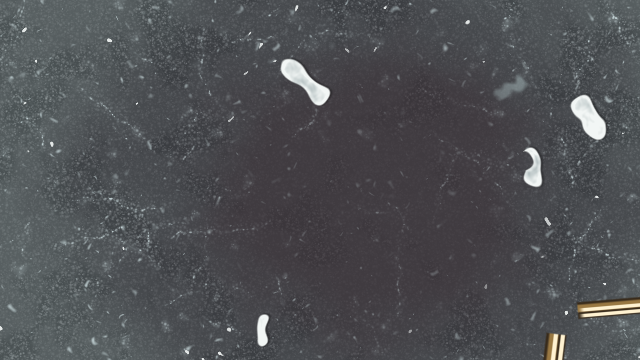
A WebGL 1 fragment shader for this texture:

```glsl
precision highp float;
// Dusty dark glass: a smoky ground, lighter at the borders, with grain, ragged
// specks, broken fibres, pale droplets and two striped brass pins in one corner.
// Specks are cellular noise, fibres are sine-bent lines, droplets are distances.

uniform vec2 u_resolution;

const vec3 DARK  = vec3(0.262, 0.243, 0.263);
const vec3 SLATE = vec3(0.300, 0.310, 0.326);
const vec3 HAZE  = vec3(0.375, 0.405, 0.412);
const vec3 DUST  = vec3(0.74, 0.80, 0.81);
const vec3 MILK  = vec3(0.95, 0.965, 0.96);
const vec3 SHADE = vec3(0.58, 0.64, 0.65);
const vec3 BROWN = vec3(0.22, 0.17, 0.11);
const vec3 BRASS = vec3(0.60, 0.47, 0.26);
const vec3 CREAM = vec3(1.0, 0.95, 0.82);
const vec2 DARK_CENTRE = vec2(1.02, 0.47);
const int FIBRES = 52;
const float FIBRE_WIDTH = 0.0026;
const float GRAIN = 0.17;
const float RAGGED = 0.0055;
const float SOFT = 0.003;

float hash(vec2 q) {
  vec3 h = fract(vec3(q.xyx) * 0.1031);
  h += dot(h, h.yzx + 33.33);
  return fract((h.x + h.y) * h.z);
}

// Layered, warped sines in about -1..1
float clouds(vec2 p) {
  float sum = 0.0, gain = 0.5;
  for (int i = 0; i < 4; i++) {
    sum += gain * sin(p.x + 1.7 * sin(p.y * 0.8)) * sin(p.y + 1.3 * sin(p.x * 0.7));
    p = mat2(1.5, 1.1, -1.1, 1.5) * p + 2.3;
    gain *= 0.6;
  }
  return sum;
}

// Cellular dots of random place, size and strength
float specks(vec2 p, float freq, float density, float radius) {
  vec2 g = p * freq, cell = floor(g);
  float light = 0.0;
  for (int j = -1; j <= 1; j++) {
    for (int i = -1; i <= 1; i++) {
      vec2 id = cell + vec2(float(i), float(j)) + 20.0;
      vec2 spot = id - 20.0 + vec2(hash(id), hash(id + 57.0));
      float r = radius * mix(0.4, 1.0, hash(id + 113.0));
      float lit = step(hash(id + 191.0), density) * hash(id + 271.0);
      light = max(light, lit * (1.0 - smoothstep(0.0, r, length(g - spot))));
    }
  }
  return light;
}

// Thin bent lines with a faint glow; grit breaks them into beads
float fibres(vec2 p, float grit) {
  float light = 0.0;
  for (int i = 0; i < FIBRES; i++) {
    vec2 id = vec2(float(i) + 3.0, 11.0);
    vec2 q = p - vec2(1.78 * hash(id), hash(id + 17.0));
    float turn = 6.283 * hash(id + 31.0), phase = 6.283 * hash(id + 43.0);
    q = mat2(cos(turn), -sin(turn), sin(turn), cos(turn)) * q;
    float reach = mix(0.03, 0.19, hash(id + 59.0));
    float bend = 0.035 * hash(id + 71.0) * sin(q.x * 17.0 + phase);
    float d = abs(q.y - bend - 0.004 * sin(q.x * 75.0 + phase));
    float ends = 1.0 - smoothstep(0.5 * reach, reach, abs(q.x));
    float beads = 0.5 + 0.5 * sin(q.x * 120.0 + 3.0 * sin(q.x * 47.0 + phase));
    float line = exp(-d * d / (FIBRE_WIDTH * FIBRE_WIDTH)) * beads * (0.2 + 2.2 * grit);
    float glow = exp(-d / 0.011) * (0.05 + 0.5 * grit);
    light += ends * mix(0.2, 0.8, hash(id + 83.0)) * (line + glow);
  }
  return min(light, 1.0);
}

// Signed distance to a droplet with a pinched waist
float droplet(vec2 p, vec2 a, vec2 b, float r) {
  vec2 ab = b - a;
  float h = clamp(dot(p - a, ab) / dot(ab, ab), 0.0, 1.0);
  return length(p - a - ab * h) - r * (0.9 + 0.1 * cos(6.283 * h));
}

float droplets(vec2 p) {
  p += 0.003 * vec2(sin(p.y * 90.0), sin(p.x * 80.0));
  float d = droplet(p, vec2(0.803, 0.814), vec2(0.890, 0.735), 0.025);
  d = min(d, droplet(p, vec2(1.618, 0.703), vec2(1.655, 0.645), 0.031));
  d = min(d, droplet(p, vec2(0.730, 0.115), vec2(0.727, 0.055), 0.014));
  float crescent = droplet(p, vec2(1.476, 0.562), vec2(1.483, 0.505), 0.025);
  return min(d, max(crescent, 0.028 - length(p - vec2(1.452, 0.552))));
}

// Striped pin from a to b, laid over the colour beneath
vec3 pin(vec3 under, vec2 p, vec2 a, vec2 b, float halfWidth) {
  vec2 dir = normalize(b - a), q = p - a;
  float along = dot(q, dir), u = dot(q, vec2(-dir.y, dir.x)) / halfWidth;
  float box = max(abs(u) * halfWidth - halfWidth, max(-along, along - length(b - a)));
  float stripes = 1.0 - smoothstep(0.12, 0.30, min(abs(u + 0.65), abs(u - 0.05)));
  vec3 metal = mix(BRASS, BROWN, smoothstep(0.3, 0.6, abs(u - 0.25)));
  metal = mix(metal, CREAM, stripes * smoothstep(0.0, 0.02, along));
  return mix(metal, under, smoothstep(-SOFT, SOFT, box));
}

void main() {
  vec2 p = gl_FragCoord.xy / u_resolution.y;
  p.x += 0.5 * (16.0 / 9.0 - u_resolution.x / u_resolution.y);
  vec2 ragged = p + RAGGED * sin(p.yx * 120.0 + 2.0 * sin(p * 57.0));

  // Smoky ground
  float mist = clouds(p * 7.0);
  float edge = length((p - DARK_CENTRE) * vec2(0.9, 1.1)) + 0.10 * mist;
  vec3 col = mix(DARK, SLATE, smoothstep(0.28, 0.56, edge));
  col = mix(col, HAZE, smoothstep(0.52, 0.92, edge));

  // Grain in patches, thinner in the dark middle
  float dusty = mix(0.35, 1.0, smoothstep(0.2, 0.7, edge));
  float patches = smoothstep(-0.05, 0.5, clouds(p * 11.0 + 4.0));
  float grit = specks(p, 125.0, 0.85, 0.9);
  float fine = specks(p + 5.0, 190.0, 0.85, 0.95);
  col += GRAIN * dusty * mix(0.4, 1.0, patches) * (grit + 0.7 * fine - 0.48);

  // Ragged smudges, specks and fibres
  float dust = specks(ragged, 12.0, 0.45, 0.34) * (0.25 + 0.7 * grit);
  dust += 0.95 * specks(ragged, 21.0, 0.30, 0.26) + 0.8 * specks(ragged + 3.0, 38.0, 0.16, 0.32);
  dust += fibres(p + 0.3 * (ragged - p), grit);
  col = mix(col, DUST, min(dust * dusty, 1.0));
  float flakes = smoothstep(0.22, 0.5, specks(ragged + 7.0, 16.0, 0.17, 0.21));
  col = mix(col, MILK, 0.9 * flakes * smoothstep(0.2, 0.6, edge));

  // Droplets: one faint, the rest milky with a thin shadow to the right
  float faint = droplet(ragged, vec2(1.395, 0.740), vec2(1.445, 0.768), 0.020);
  col = mix(col, SHADE, (0.55 + 0.4 * mist) * (1.0 - smoothstep(-0.012, 0.006, faint)));
  float d = droplets(p);
  col *= 0.7 + 0.3 * smoothstep(-0.002, 0.006, droplets(p - vec2(0.004, 0.001)));
  float gloss = 0.8 + 0.6 * clouds(p * 34.0);
  vec3 milk = mix(SHADE, MILK, clamp(gloss + 0.3 * smoothstep(-0.014, -0.004, d), 0.0, 1.0));
  col = mix(milk, col, smoothstep(-SOFT, SOFT, d));

  // Brass pins
  col = pin(col, p, vec2(1.605, 0.137), vec2(1.850, 0.158), 0.023);
  col = pin(col, p, vec2(1.530, -0.060), vec2(1.546, 0.072), 0.028);
  gl_FragColor = vec4(clamp(col, 0.0, 1.0), 1.0);
}
```
